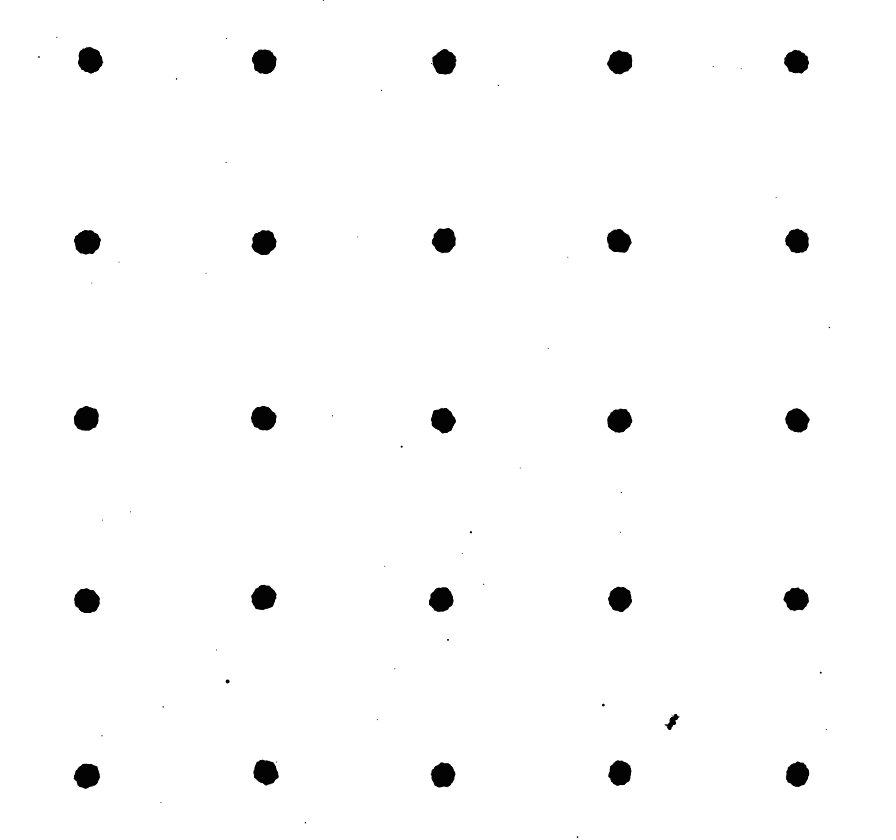
Give the GLSL for this pattern, as a Shadertoy shader.

```glsl
// Five by five grid of rough black ink dots on white paper with stray specks.
#define GRID_COUNT   5.0
#define GRID_ORIGIN  vec2(0.1056, 0.0740)
#define GRID_PITCH   vec2(0.2108, 0.2129)
#define DOT_RADIUS   0.0144
#define DOT_JITTER   0.0030
#define RIM_ROUGH    0.0021
#define RIM_SCALE    170.0
#define SPECK_COUNT  46
#define BOTTOM_LIFT  0.0045
#define INK          vec3(0.01)
#define PAPER        vec3(1.0)

vec2 hash2(vec2 p) {
    vec3 q = fract(p.xyx * vec3(0.1031, 0.1030, 0.0973));
    q += dot(q, q.yzx + 33.33);
    return fract((q.xx + q.yz) * q.zy);
}

// Distance to the nearest scattered cell point.
float cellular(vec2 p) {
    vec2 cell = floor(p), f = fract(p);
    float nearest = 2.0;
    for (int y = -1; y <= 1; y++)
    for (int x = -1; x <= 1; x++) {
        vec2 o = vec2(x, y);
        nearest = min(nearest, length(o + hash2(cell + o) - f));
    }
    return nearest;
}

// Inked dot of the nearest grid node, slightly misplaced and out of round.
float dotGrid(vec2 p) {
    vec2 id = clamp(round((p - GRID_ORIGIN) / GRID_PITCH), 0.0, GRID_COUNT - 1.0);
    vec2 rnd = hash2(id + 7.0), shape = hash2(id + 41.0);
    float drift = mix(1.0, 0.25, id.x / (GRID_COUNT - 1.0));
    vec2 center = GRID_ORIGIN + id * GRID_PITCH + (rnd - 0.5) * 2.0 * DOT_JITTER * drift;
    center.y += BOTTOM_LIFT * step(id.y, 0.5);
    vec2 q = p - center;
    float angle = atan(q.y, q.x);
    float wobble = 0.0006 * sin(2.0 * angle + 6.283 * shape.x)
                 + 0.0004 * sin(5.0 * angle + 6.283 * shape.y);
    float radius = DOT_RADIUS * mix(1.03, 0.97, id.x / (GRID_COUNT - 1.0));
    return length(q) - radius - wobble;
}

// Mostly pinpoint dust, with a few larger flecks.
float specks(vec2 p, vec2 extent) {
    float d = 1.0;
    for (int i = 0; i < SPECK_COUNT; i++) {
        float n = float(i);
        vec2 center = hash2(vec2(n, 3.7)) * extent;
        float size = mix(0.0005, 0.0024, pow(hash2(vec2(n, 19.3)).x, 6.0));
        d = min(d, length(p - center) - size);
    }
    return d;
}

// Short diagonal smear.
float smear(vec2 p) {
    vec2 a = vec2(0.7965, 0.1355), ab = vec2(0.0070, 0.0100);
    float t = clamp(dot(p - a, ab) / dot(ab, ab), 0.0, 1.0);
    return length(p - a - ab * t) - 0.0034;
}

void mainImage(out vec4 fragColor, in vec2 fragCoord) {
    vec2 p = fragCoord / iResolution.y;
    float pixel = 1.0 / iResolution.y;

    // Ragged ink rims
    float rough = RIM_ROUGH * (cellular(p * RIM_SCALE) - 0.45);
    float d = min(dotGrid(p) + rough, smear(p) + 2.5 * rough);

    // Dust over the whole sheet
    d = min(d, specks(p, vec2(iResolution.x * pixel, 1.0)));

    float ink = 1.0 - smoothstep(-0.6 * pixel, 0.6 * pixel, d);
    fragColor = vec4(mix(PAPER, INK, ink), 1.0);
}
```
